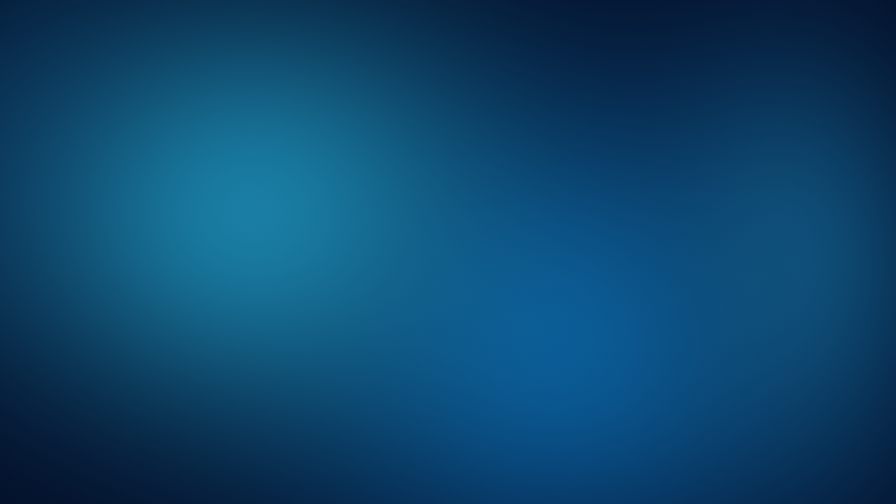
Write a Shadertoy shader that draws this background.

```glsl
// Soft teal and blue glows drifting over a deep navy background.

const vec3 NAVY = vec3(0.010, 0.045, 0.145);
const vec3 DUSK = vec3(0.040, 0.240, 0.420);
const vec3 BLUE = vec3(0.035, 0.345, 0.585);
const vec3 STEEL = vec3(0.070, 0.360, 0.530);
const vec3 TEAL = vec3(0.100, 0.490, 0.640);

// Elliptical Gaussian falloff: 1 at the centre, fading with the radii.
float glow(vec2 p, vec2 centre, vec2 radii) {
    vec2 d = (p - centre) / radii;
    return exp(-dot(d, d));
}

float hash(vec2 p) {
    vec3 q = fract(vec3(p.xyx) * 0.1031);
    q += dot(q, q.yzx + 33.33);
    return fract((q.x + q.y) * q.z);
}

// Layers the glows from back to front; p is in canvas heights.
vec3 background(vec2 p) {
    vec3 colour = NAVY;
    colour = mix(colour, DUSK, 0.40 * glow(p, vec2(0.00, 0.68), vec2(0.35, 0.40)));
    colour = mix(colour, BLUE, glow(p, vec2(1.12, 0.32), vec2(0.50, 0.45)));
    colour = mix(colour, STEEL, 0.75 * glow(p, vec2(1.58, 0.50), vec2(0.28, 0.40)));
    colour = mix(colour, TEAL, glow(p, vec2(0.50, 0.58), vec2(0.47, 0.40)));
    return colour;
}

void mainImage(out vec4 fragColor, in vec2 fragCoord) {
    vec2 p = fragCoord / iResolution.y;
    vec3 colour = background(p);

    // Sub-level dither hides banding in the dark gradients.
    colour += (hash(fragCoord) - 0.5) / 255.0;
    fragColor = vec4(colour, 1.0);
}
```
